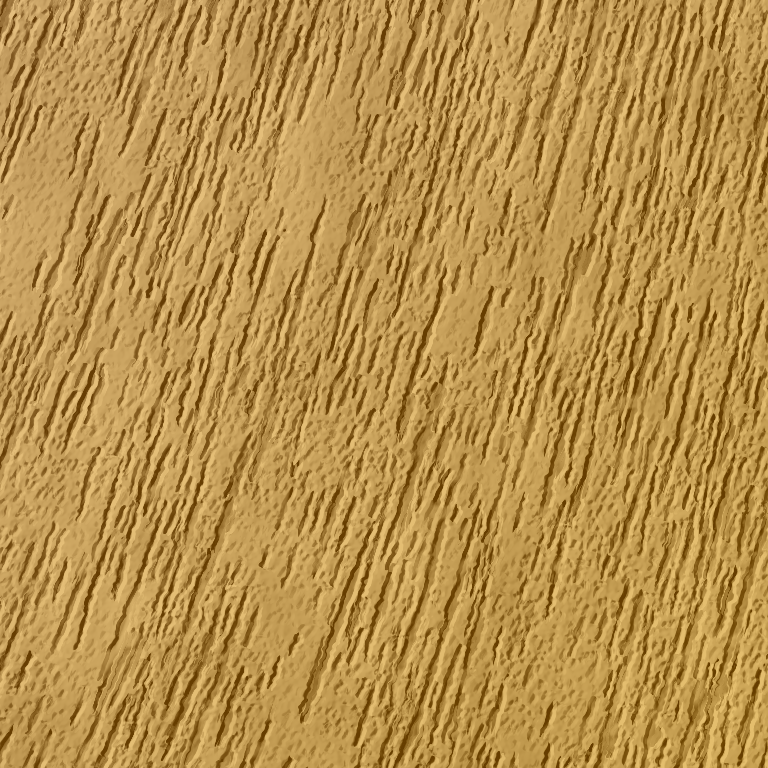
Give the GLSL for this texture, as a Shadertoy shader.

```glsl
#define LEAN_LEFT 0.34
#define LEAN_RIGHT 0.21
#define GROOVE_SHARE 0.60
#define RAGGEDNESS 0.0044
#define GRAIN_DEPTH 0.42
#define PIT_DEPTH 0.42
#define LIGHT_STEP vec2(-0.0050, 0.0022)
#define PLATEAU_TONE 0.84
#define SHADOW 0.78
#define HIGHLIGHT 0.30
#define FLOOR_SHADE 0.24
#define BROAD_TONE 0.26

const vec3 SHADE_BROWN = vec3(0.42, 0.26, 0.02);
const vec3 SUNLIT_OCHRE = vec3(0.85, 0.70, 0.42);

float hash(vec2 p) {
    vec3 q = fract(p.xyx * vec3(0.1031, 0.1030, 0.0973));
    q += dot(q, q.yzx + 33.33);
    return fract((q.x + q.y) * q.z);
}

vec2 hash2(vec2 p) {
    return vec2(hash(p), hash(p + 57.3));
}

float valueNoise(vec2 p) {
    vec2 cell = floor(p), f = fract(p);
    f = f * f * (3.0 - 2.0 * f);
    return mix(mix(hash(cell), hash(cell + vec2(1, 0)), f.x),
               mix(hash(cell + vec2(0, 1)), hash(cell + vec2(1, 1)), f.x), f.y);
}

// Distance to the nearest scattered point
float cellular(vec2 p) {
    vec2 cell = floor(p);
    float nearest = 2.0;
    for (int j = -1; j <= 1; j++)
    for (int i = -1; i <= 1; i++) {
        vec2 id = cell + vec2(i, j);
        nearest = min(nearest, length(id + hash2(id) - p));
    }
    return nearest;
}

// Uneven wear: layered sines, about 0.5 on average
float wear(vec2 p) {
    return 0.5 + 0.24 * sin(p.x * 19.0 + 2.0 * sin(p.y * 6.0 + 1.0))
               + 0.20 * sin(p.y * 13.0 - p.x * 9.0 + 2.0 * sin(p.x * 11.0));
}

// Tapered scratches, one per cell at most; 1 at the groove floor
float grooves(vec2 p, vec2 size, float width, float seed) {
    float column = floor(p.x / size.x), depth = 0.0;
    for (int i = -1; i <= 1; i++) {
        float x = column + float(i);
        float shift = hash(vec2(x, seed));
        float row = floor(p.y / size.y - shift);
        for (int j = -1; j <= 1; j++) {
            vec2 id = vec2(x, row + float(j)) + seed * 7.0;
            vec2 rnd = hash2(id), shape = hash2(id + 19.7);
            vec2 centre = vec2(x + 0.15 + 0.7 * rnd.x,
                               row + float(j) + shift + 0.3 + 0.4 * rnd.y) * size;
            if (hash(id + 91.1) > GROOVE_SHARE * (0.3 + 1.4 * wear(centre))) continue;
            vec2 d = p - centre;
            d.x -= d.y * 0.12 * (shape.x - 0.5);
            float along = abs(d.y) / (size.y * mix(0.22, 0.58, shape.y));
            float w = width * mix(0.6, 1.25, shape.x) * sqrt(max(1.0 - along * along, 0.0));
            float cut = 1.0 - smoothstep(w - 0.0011, w + 0.0011, abs(d.x));
            depth = max(depth, cut * smoothstep(0.0, 0.0015, w) * mix(0.65, 1.0, rnd.y));
        }
    }
    return depth;
}

// Plaster relief: ragged grooves, crumbs and small pits
float relief(vec2 p) {
    vec2 q = vec2(p.x - mix(LEAN_LEFT, LEAN_RIGHT, p.x) * (p.y - 0.5), p.y) + 3.0;
    float coarse = valueNoise(q * vec2(40.0, 18.0));
    float fine = valueNoise(q * vec2(150.0, 90.0) + 8.0);
    float crumb = valueNoise(q * vec2(290.0, 200.0) + 5.0);
    vec2 r = q;
    r.x += RAGGEDNESS * (1.0 * coarse + 0.9 * fine + 0.8 * crumb - 1.35);
    r.y += 0.012 * (fine - 0.5) + 0.008 * (crumb - 0.5);

    float depth = grooves(r, vec2(0.045, 0.33), 0.0050, 1.0);
    depth = max(depth, grooves(r, vec2(0.026, 0.125), 0.0044, 2.0));
    depth = max(depth, 0.9 * grooves(r, vec2(0.016, 0.054), 0.0034, 3.0));
    depth *= mix(0.45, 1.0, smoothstep(0.1, 0.4, valueNoise(q * vec2(75.0, 42.0) + 2.0)));

    float rough = mix(0.45, 1.15, smoothstep(0.25, 0.75, valueNoise(q * vec2(16.0, 10.0))));
    float grain = 0.50 * fine + 0.50 * crumb;
    float pits = 1.0 - smoothstep(0.12, 0.38, cellular(r * vec2(100.0, 56.0)));
    return GRAIN_DEPTH * (grain - 0.5) * rough - max(depth, PIT_DEPTH * pits * rough);
}

void mainImage(out vec4 fragColor, in vec2 fragCoord) {
    vec2 p = fragCoord / iResolution.y;

    // Raking light from the upper left
    float height = relief(p);
    float slope = height - relief(p + LIGHT_STEP);
    float tone = PLATEAU_TONE + HIGHLIGHT * max(slope, 0.0) + SHADOW * min(slope, 0.0);
    tone -= FLOOR_SHADE * clamp(-height, 0.0, 1.0);

    // Slow changes of brightness across the wall
    float broad = 0.5 * valueNoise(p * 6.0) + 0.5 * valueNoise(p * vec2(26.0, 14.0) + 7.0);
    tone += BROAD_TONE * (broad - 0.5);

    // Ochre ramp, slightly paler toward the upper left
    vec3 colour = mix(SHADE_BROWN, SUNLIT_OCHRE, clamp(tone, -0.05, 1.1));
    colour.b += 0.035 * (p.y - p.x);
    fragColor = vec4(colour, 1.0);
}
```
